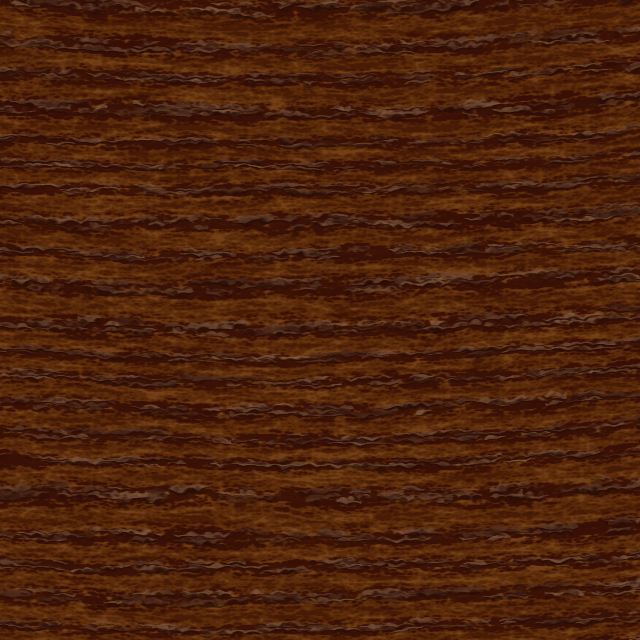
Reproduce this texture procedurally as a WebGL 2 fragment shader.

```glsl
#version 300 es
precision highp float;
// Dark stained wood with level growth rings, fine fibres and rows of open grey pores.

#define RINGS 21.0
#define BEND 0.06
#define FIBRE_CONTRAST 2.1
#define LATEWOOD_STRENGTH 0.95
#define LATEWOOD_RAGGED 0.5
#define PORE_LAYERS 5
#define PORE_COLUMNS 11.0
#define PORE_WIDTH 0.05
#define PORE_SPREAD 0.34
#define PORE_RAGGED 0.16
#define SOFTNESS 0.028

uniform vec2 u_resolution;
out vec4 fragColor;

const vec3 DARK_RED = vec3(0.21, 0.052, 0.018);
const vec3 RUST = vec3(0.28, 0.105, 0.018);
const vec3 AMBER = vec3(0.355, 0.165, 0.037);
const vec3 HONEY = vec3(0.45, 0.25, 0.085);
const vec3 PORE_DARK = vec3(0.28, 0.14, 0.085);
const vec3 PORE_GREY = vec3(0.46, 0.31, 0.215);
const vec3 SHADOW = vec3(0.13, 0.04, 0.022);

vec2 hash2(vec2 p) {
    vec2 q = vec2(dot(p, vec2(127.1, 311.7)), dot(p, vec2(269.5, 183.3)));
    return fract(sin(q) * 43758.55);
}

// Cellular noise: distance to the nearest scattered point.
float cells(vec2 p) {
    vec2 id = floor(p), f = fract(p);
    float nearest = 2.0;
    for (int j = -1; j <= 1; j++)
        for (int i = -1; i <= 1; i++) {
            vec2 o = vec2(i, j);
            vec2 d = o + hash2(id + o) - f;
            nearest = min(nearest, dot(d, d));
        }
    return sqrt(nearest);
}

// Layers of stretched cells, centred on 0.5.
float fibres(vec2 p) {
    float n = 0.20 * cells(p * vec2(6.0, 55.0))
            + 0.29 * cells(p * vec2(16.0, 110.0) + 17.3)
            + 0.28 * cells(p * vec2(42.0, 170.0) + 41.7)
            + 0.23 * cells(p * vec2(110.0, 220.0) + 73.1);
    return 0.5 + (n - 0.47) * FIBRE_CONTRAST;
}

// Height in the wood after bending and wobbling the grain.
float grainHeight(vec2 p) {
    float bend = BEND * (p.x - 0.4) * (p.x - 0.4);
    float wobble = 0.0026 * sin(7.0 * p.x + 11.0 * p.y)
                 + 0.0013 * sin(24.0 * p.x + 37.0 * p.y)
                 + 0.0007 * sin(67.0 * p.x - 53.0 * p.y);
    return p.y - bend + wobble;
}

// Tapered dashes scattered along one ring: x = shadow, y = cover, z = shade.
vec3 pores(float x, float phase, float ring, float layer) {
    vec3 result = vec3(0.0, 0.0, 0.5);
    float along = x * PORE_COLUMNS + hash2(vec2(ring, layer)).x * 7.0;
    for (int i = -1; i <= 1; i++) {
        vec2 id = vec2(floor(along) + float(i), ring * 5.0 + layer);
        vec2 place = hash2(id + 3.7), form = hash2(id + 91.3);
        float t = (along - id.x - place.x) / mix(0.14, 0.6, form.x * form.x);
        float taper = max(1.0 - t * t, 0.0);
        float centre = 0.54 + PORE_SPREAD * (place.y - 0.5) + 0.06 * t * (form.y - 0.5);
        float width = PORE_WIDTH * sqrt(taper) * mix(0.55, 1.1, form.y);
        float ends = smoothstep(0.0, 0.3, taper);
        float d = abs(phase - centre);
        float below = abs(phase - centre + 0.08);
        float cover = ends * (1.0 - smoothstep(width - SOFTNESS, width + SOFTNESS, d));
        float lip = ends * (1.0 - smoothstep(width - SOFTNESS, width + SOFTNESS, below));
        result.x = max(result.x, lip);
        if (cover > result.y) result.yz = vec2(cover, hash2(id + 57.9).x);
    }
    return result;
}

void main() {
    vec2 uv = gl_FragCoord.xy / u_resolution.y;
    float height = grainHeight(uv);
    float rings = height * RINGS + 0.22 * sin(height * 17.0) + 0.10 * sin(height * 41.0 + 1.0);
    float ring = floor(rings), phase = fract(rings);

    // Fibrous ground, lighter between the rings and darker towards the top.
    float fibre = fibres(vec2(uv.x, height));
    float broad = cells(vec2(uv.x * 2.5, height * 9.0) + 5.0);
    float tone = fibre + 0.12 * (broad - 0.45) + 0.05 * cos(6.2832 * (phase - 0.9))
               - 0.06 * smoothstep(0.55, 1.0, uv.y);
    vec3 colour = mix(RUST, AMBER, smoothstep(0.2, 0.52, tone));
    colour = mix(colour, HONEY, smoothstep(0.52, 0.95, tone));

    // Broken, ragged dark red latewood along each ring.
    float patches = cells(vec2(uv.x * 6.0, ring * 3.7));
    float width = 0.04 + 0.24 * patches;
    float edge = abs(phase - 0.48) + LATEWOOD_RAGGED * (fibre - 0.5);
    float late = 1.0 - smoothstep(width * 0.5, width + 0.1, edge);
    late *= 1.0 - smoothstep(0.38, 0.5, abs(phase - 0.5));
    colour = mix(colour, DARK_RED, late * LATEWOOD_STRENGTH * mix(0.7, 1.0, patches));

    // Open pores, ragged and interrupted, each with a dark lower lip.
    float jag = cells(vec2(uv.x * 55.0, height * 110.0) + 29.0) - 0.45;
    float gaps = smoothstep(0.12, 0.42, cells(vec2(uv.x * 42.0, height * 130.0) + 61.0));
    for (int k = 0; k < PORE_LAYERS; k++) {
        vec3 pore = pores(uv.x, phase + PORE_RAGGED * jag, ring, float(k));
        vec3 grey = mix(PORE_DARK, PORE_GREY, pore.z) * mix(0.85, 1.15, fibre);
        colour = mix(colour, SHADOW, 0.42 * pore.x);
        colour = mix(colour, grey, pore.y * mix(0.3, 0.92, gaps));
    }
    fragColor = vec4(clamp(colour, 0.0, 1.0), 1.0);
}
```
